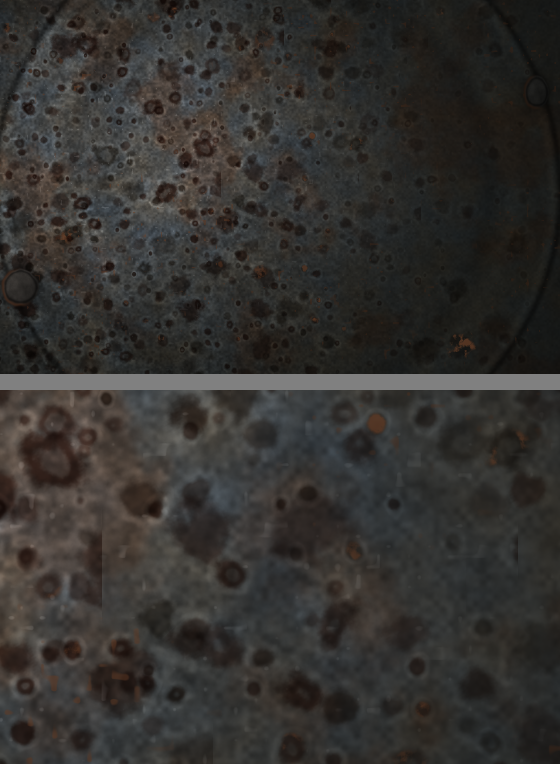
Top: the whole. Bottom: its middle third, enlarged.
A Shadertoy shader for this texture:

```glsl
const vec3 METAL_DARK = vec3(0.098, 0.101, 0.092);
const vec3 METAL_LIT = vec3(0.305, 0.312, 0.312);
const vec3 PIT_BROWN = vec3(0.54, 0.38, 0.33);   // multiplies the metal
const vec3 PIT_GREY = vec3(0.56, 0.52, 0.47);
const vec3 STAIN = vec3(0.98, 0.80, 0.70);
const vec3 ORANGE = vec3(0.40, 0.24, 0.15);
const vec2 GLOW_CENTRE = vec2(0.33, 0.59);
const vec2 GLOW_SIZE = vec2(0.60, 0.47);
const vec2 LID_CENTRE = vec2(0.742, 0.495);
const float LID_RADIUS = 0.755;
const float RIDGE_RADIUS = 0.565;
const float GRAIN = 0.75;

float hash(vec2 p) {
    return fract(sin(dot(p, vec2(127.1, 311.7))) * 43758.5);
}

float noise(vec2 p) {
    vec2 i = floor(p), f = fract(p);
    f = f * f * (3.0 - 2.0 * f);
    return mix(mix(hash(i), hash(i + vec2(1, 0)), f.x),
               mix(hash(i + vec2(0, 1)), hash(i + vec2(1, 1)), f.x), f.y);
}

float fbm(vec2 p) {
    float sum = 0.0, amp = 0.5;
    for (int i = 0; i < 5; i++) {
        sum += amp * noise(p);
        p = mat2(1.6, 1.2, -1.2, 1.6) * p + 7.3;
        amp *= 0.5;
    }
    return sum;
}

// Scattered corrosion pits: x = core, y = pale halo, z = brownness, w = orange
vec4 pits(vec2 p, float cell, float share, float seed) {
    vec4 result = vec4(0.0);
    vec2 home = floor(p / cell);
    float ragged = (fbm(p * 42.0 + seed) - 0.48) * 1.5;
    for (int y = -1; y <= 1; y++)
    for (int x = -1; x <= 1; x++) {
        vec2 id = home + vec2(x, y), key = id + seed;
        if (hash(key + 3.7) > share) continue;
        vec2 jitter = vec2(hash(key), hash(key + 19.3)) - 0.5;
        float size = hash(key + 41.1);
        float radius = cell * mix(0.13, 0.36, size);
        vec2 q = p - (id + 0.5 + 0.8 * jitter) * cell;
        float d = length(q * vec2(1.0, 0.8 + 0.4 * size)) / radius + ragged;
        float strength = mix(0.4, 1.0, hash(key + 8.9));
        float core = strength * (1.0 - smoothstep(0.6, 1.15, d));
        float hollow = step(0.6, hash(key + 27.7));
        core *= 1.0 - 0.6 * hollow * (1.0 - smoothstep(0.1, 0.5, d));
        float rim = (d - 1.4) * 3.5;
        result.y = max(result.y, strength * exp(-rim * rim));
        if (core > result.x) {
            result.x = core;
            result.z = hash(key + 63.1);
            result.w = step(0.94, hash(key + 77.7));
        }
    }
    return result;
}

// Fine line with soft sides, signed distance d
float seam(float d, float width) {
    return exp(-d * d / (width * width));
}

vec3 rivet(vec3 col, vec2 q, float radius, vec3 face) {
    float d = length(q) - radius + 0.004 * (noise(q * 60.0) - 0.5);
    col *= 1.0 - 0.4 * exp(-max(d, 0.0) / 0.012);
    vec3 head = face * (0.75 + 0.5 * fbm(q * 70.0)) * (1.0 + 5.0 * (q.y - q.x));
    col = mix(col, head, 1.0 - smoothstep(-0.004, 0.003, d));
    col *= 1.0 - 0.45 * seam(d + 0.006, 0.004);
    float side = smoothstep(-0.6, 0.7, -q.x / radius + noise(q * 45.0) - 0.5);
    return mix(col, face * vec3(1.5, 0.95, 0.65), 0.7 * side * seam(d, 0.004));
}

void mainImage(out vec4 fragColor, in vec2 fragCoord) {
    vec2 p = fragCoord / iResolution.y;
    p.x += 0.5 * (1.497 - iResolution.x / iResolution.y);

    // Uneven light over dull metal
    vec2 g = (p - GLOW_CENTRE) / GLOW_SIZE;
    float glow = exp(-dot(g, g));
    float cloud = fbm(p * 7.0 + 2.0);
    vec3 col = mix(METAL_DARK, METAL_LIT, clamp(glow * (0.6 + 0.85 * cloud), 0.0, 1.0));
    float worn = 1.0 - smoothstep(0.55, 1.3, p.x);
    float grain = 0.6 * fbm(p * 70.0) + 0.4 * noise(p * 170.0) - 0.49;
    col *= 1.0 + GRAIN * mix(0.55, 1.1, worn) * grain;
    float hue = fbm(p * 16.0 + 31.0) - 0.48;
    col *= 1.0 + hue * vec3(-0.25, 0.0, 0.3);

    // Pressed lid: outer rim and faint inner ridge
    float reach = length(p - LID_CENTRE) + 0.008 * (noise(p * 5.0) - 0.5);
    float rimDist = reach - LID_RADIUS;
    col *= 1.0 - 0.45 * seam(rimDist, 0.009) - 0.12 * smoothstep(0.0, 0.03, rimDist);
    col *= 1.0 + 0.18 * seam(rimDist + 0.022, 0.012);
    col *= 1.0 - 0.14 * seam(reach - RIDGE_RADIUS, 0.03);
    col *= 1.0 + 0.10 * seam(reach - RIDGE_RADIUS - 0.06, 0.03);

    // Brown stains, then pits at three sizes
    float stain = smoothstep(0.50, 0.68, fbm(p * 9.0 + 50.0));
    col *= mix(vec3(1.0), STAIN, stain * 0.8);
    for (int i = 0; i < 3; i++) {
        float cell = 0.105 / pow(1.75, float(i));
        float share = mix(0.28, 0.62, worn) - 0.08 * float(i);
        vec4 pit = pits(p, cell, share, 13.0 * float(i) + 5.0);
        float fade = mix(0.5, 1.0, worn);
        col *= 1.0 + 0.20 * fade * pit.y;
        vec3 tone = mix(PIT_GREY, PIT_BROWN, smoothstep(0.2, 0.8, pit.z + 0.3 * (worn - 0.5)));
        col *= mix(vec3(1.0), tone, fade * pit.x);
        float crust = pit.w * pit.x * smoothstep(0.42, 0.62, fbm(p * 60.0 + 9.0));
        col = mix(col, ORANGE, 0.75 * crust);
    }

    // Sparse orange and pale flecks
    float patchy = smoothstep(0.45, 0.65, fbm(p * 5.0 + 80.0));
    float fleck = smoothstep(0.86, 0.96, noise(p * 95.0 + 11.0)) * patchy;
    col = mix(col, ORANGE * (0.5 + glow * 0.6), 0.55 * fleck);
    float pale = smoothstep(0.88, 0.98, noise(p * 110.0 + 60.0));
    col += 0.10 * pale * glow;

    // Rivets on the rim
    col = rivet(col, (p - vec2(1.435, 0.753)) * vec2(1.2, 0.9), 0.039, vec3(0.10, 0.10, 0.095));
    col = rivet(col, p - vec2(0.055, 0.232), 0.048, vec3(0.18, 0.17, 0.16));

    fragColor = vec4(clamp(col, 0.0, 1.0), 1.0);
}
```
